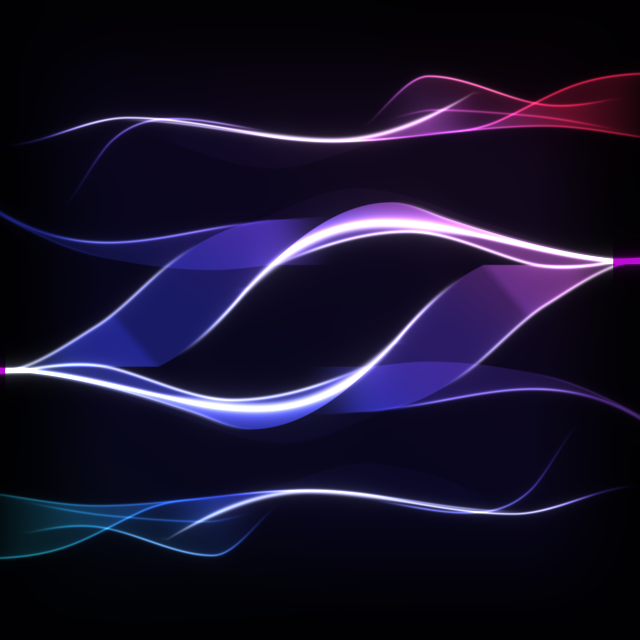
This background is drawn by a three.js fragment shader. Its source:

```glsl
// Glowing silk ribbons that twist across a dark field, from teal to red.
#define EDGE 0.0016
#define HAIR 0.0019
#define BAND 0.0062
#define FILL 0.46
#define HAZE 0.045
#define TURN vec2(1.0026, 1.013)
#define TEAL vec3(.08, .42, .50)
#define BLUE vec3(.17, .21, .76)
#define VIOLET vec3(.33, .22, .76)
#define PINK vec3(.66, .29, .72)
#define RED vec3(.70, .10, .24)

varying vec2 vUv;

// Cubic between two knots (x, height, slope); returns height and slope.
vec2 hermite(float x, vec3 a, vec3 b) {
  float w = b.x - a.x;
  float t = clamp((x - a.x) / w, 0., 1.);
  float rise = b.y - a.y;
  float c2 = 3. * rise - w * (2. * a.z + b.z);
  float c3 = w * (a.z + b.z) - 2. * rise;
  return vec2(a.y + t * (w * a.z + t * (c2 + t * c3)),
    a.z + t * (2. * c2 + 3. * t * c3) / w);
}

// Signed distance above a smooth curve through four knots.
float above(vec2 p, vec3 a, vec3 b, vec3 c, vec3 d) {
  vec2 h = p.x < b.x ? hermite(p.x, a, b) : p.x < c.x ? hermite(p.x, b, c) : hermite(p.x, c, d);
  return (p.y - h.x) * inversesqrt(1. + h.y * h.y);
}

// Soft window from a to b.
float span(float x, float a, float b) {
  return smoothstep(a, a + .1, x) * (1. - smoothstep(b - .1, b, x));
}

float strand(float d, float w) {
  return exp(-d * d / (w * w)) + .16 * exp(-abs(d) / (3. * w));
}

float between(float top, float bottom) {
  return smoothstep(-EDGE, EDGE, -top) * smoothstep(-EDGE, EDGE, bottom);
}

// Broad twisted ribbon: x is tinted light, y is white light.
vec2 broadWave(vec2 p) {
  float x = p.x;
  float spine = above(p, vec3(.247, .427, .45), vec3(.376, .536, 1.15), vec3(.603, .65, 0), vec3(.957, .592, -.08));
  float crest = above(p, vec3(.39, .551, 1.15), vec3(.612, .684, 0), vec3(.7, .658, -.33), vec3(.957, .595, -.12));
  float inner = above(p, vec3(.43, .585, .45), vec3(.638, .638, 0), vec3(.82, .59, -.28), vec3(.957, .59, .15));
  float tailTop = above(p, vec3(0, .668, -.6), vec3(.169, .621, 0), vec3(.352, .646, .16), vec3(.508, .661, .02));
  float tailLow = above(p, vec3(0, .664, -.55), vec3(.156, .599, -.22), vec3(.333, .578, 0), vec3(.423, .586, .12));
  float flank = above(p, vec3(0, .418, .1), vec3(.15, .49, .62), vec3(.25, .575, .87), vec3(.42, .657, .1));
  float veil = above(p, vec3(.35, .64, .2), vec3(.56, .706, 0), vec3(.75, .655, -.3), vec3(.957, .6, -.1));

  // Sheets
  float fold = 1. - smoothstep(.70, .73, 1.17 * x + p.y);
  float body = between(crest, spine) * span(x, .36, 1.1);
  float tint = FILL * between(flank, spine) * span(x, .02, .5) * (.8 + .45 * fold);
  tint += FILL * between(tailTop, tailLow) * span(x, -.05, .53) * (.25 + 1.1 * x);
  tint += HAZE * between(veil, spine) * span(x, .35, .96);
  tint += body * (.55 + .45 * exp(-abs(spine) / .02));
  tint += .45 * between(spine, inner) * span(x, .4, 1.);
  tint += .45 * strand(tailTop, HAIR * 1.4) * span(x, -.08, .45);
  tint += .2 * strand(tailLow, HAIR) * span(x, -.08, .2);

  // Bright folds
  float white = strand(spine, BAND * (.5 + .6 * span(x, .36, .76))) * span(x, .27, 1.1);
  white += .6 * body * exp(-max(spine, 0.) / .011);
  white += .85 * strand(inner, HAIR * 1.4) * span(x, .42, 1.1);
  white += .35 * strand(crest, HAIR * 1.6) * span(x, .6, 1.1);
  white += .65 * strand(flank, HAIR * 1.5) * span(x, -.08, .32);
  white += .35 * strand(tailTop, HAIR) * span(x, .06, .4);
  return vec2(tint, white);
}

// Thin bundle of strands with faint veils, lit as above.
vec2 thinWave(vec2 p) {
  float x = p.x;
  float lead = above(p, vec3(0, .772, 0), vec3(.2, .816, 0), vec3(.52, .781, 0), vec3(.74, .855, .6));
  float base = above(p, vec3(.2, .812, 0), vec3(.52, .779, 0), vec3(.85, .803, 0), vec3(1, .786, -.15));
  float middle = above(p, vec3(.6, .812, .2), vec3(.68, .828, 0), vec3(.82, .82, -.08), vec3(1, .79, -.2));
  float arch = above(p, vec3(.573, .805, .9), vec3(.67, .881, 0), vec3(.846, .837, -.15), vec3(.957, .845, .2));
  float stem = above(p, vec3(.104, .681, 1.2), vec3(.176, .781, .9), vec3(.26, .814, .05), vec3(.43, .794, -.1));
  float sweep = above(p, vec3(.625, .792, .05), vec3(.781, .812, .45), vec3(.898, .867, .35), vec3(1, .885, .05));
  float haze = above(p, vec3(.2, .8, -.3), vec3(.43, .737, 0), vec3(.6, .78, .2), vec3(.7, .83, .4));

  float tint = .2 * between(arch, base) * span(x, .57, .98);
  tint += .25 * between(sweep, base) * span(x, .63, 1.05);
  tint += .35 * between(lead, base) * span(x, .5, .76);
  tint += HAZE * between(lead, haze) * span(x, .2, .7);
  tint += .75 * strand(arch, HAIR) * span(x, .56, .98);
  tint += .8 * strand(sweep, HAIR) * span(x, .66, 1.08);
  tint += .6 * strand(base, HAIR) * span(x, .5, 1.06);
  tint += .5 * strand(middle, HAIR) * span(x, .6, .98);
  tint += .5 * strand(stem, HAIR) * span(x, .09, .43);
  tint += .5 * strand(lead, HAIR) * span(x, 0., .2);

  float white = .85 * strand(lead, HAIR * (1. + .9 * span(x, .35, .74))) * span(x, .06, .76);
  white += .5 * strand(base, HAIR) * span(x, .18, .66);
  white += .3 * strand(stem, HAIR) * span(x, .14, .43);
  white += .3 * strand(arch, HAIR) * span(x, .61, .86);
  return vec2(tint, white);
}

void main() {
  vec2 p = vUv;
  // Tint along the rising diagonal
  float t = dot(p, vec2(.42, .58));
  vec3 tint = mix(TEAL, BLUE, smoothstep(.10, .34, t));
  tint = mix(tint, VIOLET, smoothstep(.40, .56, t));
  tint = mix(tint, PINK, smoothstep(.56, .70, t));
  tint = mix(tint, RED, smoothstep(.75, .86, t));

  // Dark field that fades to the borders
  vec2 rim = smoothstep(vec2(0), vec2(.20, .25), min(p, 1. - p));
  vec3 field = (vec3(.018, .008, .055) + .075 * tint) * mix(.12, 1., rim.x * rim.y);

  // Both waves and their half-turn copies
  vec2 light = broadWave(p) + broadWave(TURN - p) + thinWave(p) + thinWave(TURN - p);
  vec3 glow = tint * light.x + mix(tint, vec3(1), .72) * light.y;

  // Magenta tips at the ends of the broad ribbons
  float tip = smoothstep(.957, .959, p.x) * smoothstep(.05, .03, abs(p.y - .59))
    + smoothstep(.010, .007, p.x) * smoothstep(.05, .03, abs(p.y - .42));
  glow = mix(glow, vec3(.66, .04, .74) * min(light.x + light.y, 1.1), tip);
  gl_FragColor = vec4(min(field + glow, 1.), 1.);
}
```
